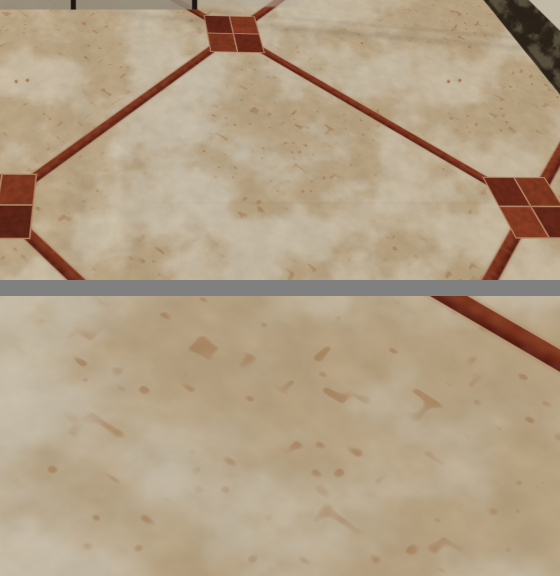
Top, the full canvas; bottom, a detail of the centre.
Write a WebGL 1 fragment shader that draws this texture.

```glsl
precision highp float;
// Cream stone floor in perspective: a diagonal lattice of thin red strips with
// 2x2 red tile clusters at its nodes, beside a dark marble border.
// Canvas points are projected back onto the floor, where the lattice repeats.

uniform vec2 u_resolution;

// Rows of the floor-to-canvas projection; one floor unit is one lattice cell.
const vec3 PROJ_X = vec3(0.6536, -0.8409, 0.8333);
const vec3 PROJ_Y = vec3(0.4583, 0.4185, 0.1198);
const vec3 PROJ_W = vec3(-0.2157, -0.2643, 1.0);

const float STRIP_HALF = 0.0145;
const vec2 TILE_PITCH = vec2(0.064, 0.069);   // half the spacing of cluster tiles
const float GROUT_HALF = 0.0035;

const vec3 CREAM = vec3(0.765, 0.708, 0.610);
const vec3 TAN = vec3(0.690, 0.602, 0.470);
const vec3 PALE = vec3(0.755, 0.720, 0.650);
const vec3 RED = vec3(0.490, 0.215, 0.125);
const vec3 DARK_RED = vec3(0.350, 0.130, 0.085);
const vec3 GROUT = vec3(0.690, 0.520, 0.385);
const vec3 RUST = vec3(0.570, 0.350, 0.180);
const vec3 MARBLE = vec3(0.300, 0.265, 0.205);
const vec3 MARBLE_DARK = vec3(0.165, 0.135, 0.095);
const vec3 SHADE = vec3(0.570, 0.535, 0.470);
const vec3 LEG = vec3(0.110, 0.085, 0.070);

float hash(vec2 p) {
  vec3 h = fract(vec3(p.xyx) * 0.1031);
  h += dot(h, h.yzx + 33.33);
  return fract((h.x + h.y) * h.z);
}

float noise(vec2 p) {
  vec2 i = floor(p), f = fract(p);
  f = f * f * (3.0 - 2.0 * f);
  return mix(mix(hash(i), hash(i + vec2(1, 0)), f.x),
             mix(hash(i + vec2(0, 1)), hash(i + vec2(1, 1)), f.x), f.y);
}

float fbm(vec2 p) {
  float sum = 0.0, amp = 0.5;
  for (int i = 0; i < 5; i++) {
    sum += amp * noise(p);
    p = p * 2.03 + 17.3;
    amp *= 0.5;
  }
  return sum;
}

// Coverage of a shape with signed distance d, softened over width w.
float fill(float d, float w) { return 1.0 - smoothstep(-w, w, d); }

vec2 toFloor(vec2 q) {
  vec3 s = q.x * cross(PROJ_Y, PROJ_W) + q.y * cross(PROJ_W, PROJ_X) + cross(PROJ_X, PROJ_Y);
  return s.xy / s.z;
}

vec3 stone(vec2 q, vec2 ground) {
  float mottle = fbm(q * vec2(5.5, 7.0) + 3.0);
  float fine = fbm(ground * 34.0 + 40.0);
  float centre = exp(-3.5 * dot(q - vec2(0.85, 0.52), q - vec2(0.85, 0.52)));
  vec3 c = mix(CREAM, PALE, 0.75 * centre);
  c = mix(c, TAN, 0.85 * smoothstep(0.42, 0.72, mottle + 0.10 * (1.0 - centre)));
  c += 0.07 * (fine - 0.48);
  c = mix(c, RUST, 0.35 * smoothstep(0.80, 0.95, noise(ground * 62.0)) * smoothstep(0.45, 0.65, mottle));
  // Upright reflections on the left and a faint level seam
  c += 0.035 * (noise(vec2(q.x * 24.0, 2.0)) - 0.5) * (1.0 - smoothstep(0.5, 0.8, q.x));
  c -= 0.018 * exp(-pow((q.y - 0.725) / 0.004, 2.0)) * smoothstep(0.4, 0.8, q.x);
  return c;
}

void main() {
  vec2 q = gl_FragCoord.xy / u_resolution;
  q = vec2(2.0 * q.x, 1.0 - q.y);             // y runs down, canvas height is 1
  float px = 1.0 / u_resolution.y;
  vec2 ground = toFloor(q);
  float aa = 1.3 * px * dot(PROJ_W, vec3(ground, 1.0));
  vec3 col = stone(q, ground);

  // Red strips along the lattice, darker on one side
  vec2 node = floor(ground + 0.5), c = ground - node;
  float side = abs(c.x) < abs(c.y) ? c.x : c.y;
  float strip = abs(side) - STRIP_HALF;
  float grain = noise(ground * 90.0);
  vec3 stripCol = mix(RED, DARK_RED, smoothstep(-0.006, STRIP_HALF, side)) + 0.06 * (grain - 0.5);
  col = mix(col, GROUT, 0.45 * fill(strip - 0.004, aa + 0.003));
  col = mix(col, stripCol, fill(strip, aa));

  // Clusters: four tiles in a checker with slight variation
  vec2 k = vec2(c.x - c.y, c.x + c.y);
  vec2 e = abs(abs(k) - TILE_PITCH) - TILE_PITCH;
  float tile = max(e.x, e.y);
  float odd = step(k.x * k.y, 0.0);
  float vary = hash(node * 7.0 + sign(k) * 2.0 + 50.0) - 0.5;
  vec3 tileCol = mix(DARK_RED, RED, 1.0 - odd * 0.0 - step(0.0, k.x * k.y) * 0.8);
  tileCol *= 1.0 + 0.16 * vary + 0.16 * (grain - 0.5);
  col = mix(col, GROUT, fill(tile - 0.002, aa));
  col = mix(col, tileCol, fill(tile + GROUT_HALF, aa));

  // Paired rust flecks, one pair in each upper side cell
  for (int i = 0; i < 4; i++) {
    float n = float(i), pair = floor(n / 2.0);
    vec2 at = vec2(0.058 + 1.544 * pair + 0.04 * mod(n, 2.0), 0.291 - 0.004 * mod(n, 2.0));
    col = mix(col, RUST, 0.8 * fill(length(q - at) - 0.005, px + 0.002));
  }

  // Soft cast shadow bands
  float band = q.y - 0.037 - 0.085 * (q.x - 0.29);
  float bands = exp(-pow(band / 0.012, 2.0)) + 0.7 * exp(-pow((band + 0.035) / 0.008, 2.0));
  col *= 1.0 - 0.07 * bands * smoothstep(0.25, 0.6, q.x);

  // Furniture shade and two legs at the upper edge
  col = mix(col, SHADE, 0.85 * fill(q.y - 0.034, 0.004) * fill(q.x - 0.70, 0.01));
  col = mix(col, PALE * 0.92, 0.6 * fill(q.y - 0.025, 0.006) * fill(abs(q.x - 0.89) - 0.18, 0.02));
  float leg = min(abs(q.x - 0.262), abs(q.x - 0.695)) - 0.009;
  col = mix(col, LEG, fill(max(leg, q.y - 0.034), px));

  // Marble border and the pale floor beyond it
  float inner = 0.778 * (1.727 + 0.808 * q.y - q.x);
  float outer = 0.70 * (1.888 + 1.02 * q.y - q.x);
  float vein = smoothstep(0.35, 0.65, fbm(q * 22.0));
  vec3 marble = mix(MARBLE_DARK, MARBLE * 1.15, vein);
  marble = mix(marble, MARBLE_DARK, 0.7 * fill(abs(inner + 0.008) - 0.006, 0.004));
  col = mix(col, marble, fill(inner, px));
  col = mix(col, PALE, fill(outer, px));

  gl_FragColor = vec4(col, 1.0);
}
```
